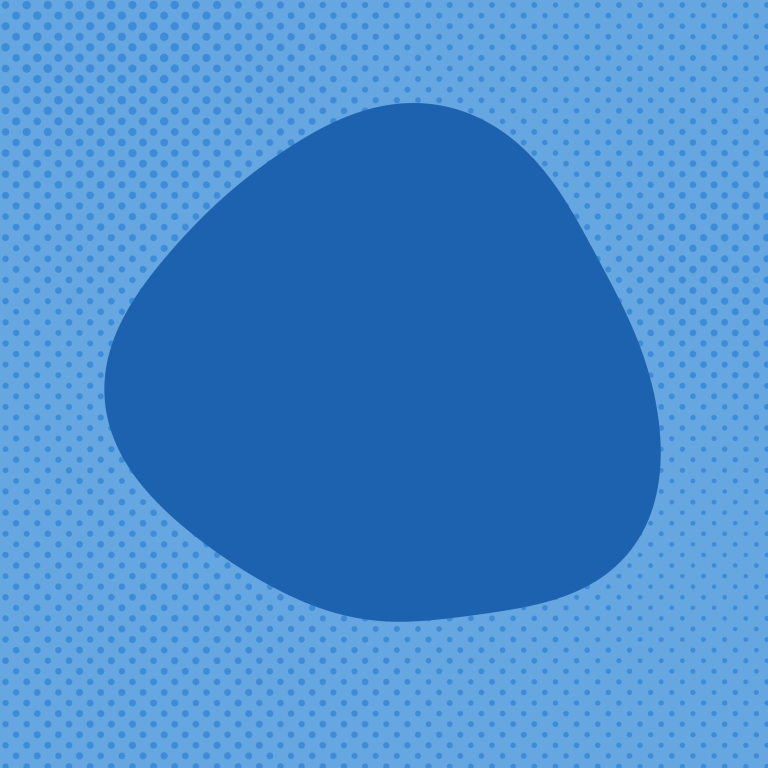
Write a WebGL 1 fragment shader that draws this background.

```glsl
precision highp float;
// A smooth dark blue blob over a light blue halftone of staggered dots.

uniform vec2 u_resolution;

#define BACKGROUND vec3(0.400, 0.652, 0.882)
#define DOT_COLOR vec3(0.245, 0.550, 0.845)
#define BLOB_COLOR vec3(0.114, 0.384, 0.682)
#define BLOB_CENTER vec2(0.5104, 0.5117)
#define BLOB_RADIUS 0.3397
#define DOT_PITCH 0.02754
#define DOT_ORIGIN vec2(0.0072, 0.0020)
#define DOT_RADIUS 0.0035
#define DOT_VARIATION 0.12

float hash(vec2 p) {
  return fract(sin(dot(p, vec2(127.1, 311.7))) * 43758.5453);
}

// Soft round swelling, 1 at its center
float bump(vec2 p, vec2 center, float width) {
  vec2 d = (p - center) / width;
  return exp(-dot(d, d));
}

// One harmonic of the outline: cosine and sine weights
float harmonic(float n, float angle, vec2 weights) {
  return dot(weights, vec2(cos(n * angle), sin(n * angle)));
}

// Blob radius as a function of angle
float blobOutline(float a) {
  return BLOB_RADIUS
    + harmonic(1.0, a, vec2(0.0004, -0.0029))
    + harmonic(2.0, a, vec2(0.0091, -0.0103))
    + harmonic(3.0, a, vec2(-0.0150, -0.0205))
    + harmonic(4.0, a, vec2(0.0050, -0.0065))
    + harmonic(5.0, a, vec2(-0.0041, -0.0014))
    + harmonic(6.0, a, vec2(-0.0003, 0.0028))
    + harmonic(7.0, a, vec2(-0.0005, 0.0006))
    + harmonic(8.0, a, vec2(0.0008, 0.0004));
}

// Dot size drifts slowly across the canvas, with a little variation per dot
float dotRadius(vec2 center, vec2 cell) {
  float r = DOT_RADIUS
    + 0.0020 * bump(center, vec2(0.13, 0.97), 0.33)
    + 0.0013 * bump(center, vec2(0.96, 0.66), 0.17)
    + 0.0010 * bump(center, vec2(0.20, 0.02), 0.36)
    - 0.0006 * bump(center, vec2(0.93, 0.27), 0.18);
  return r * (1.0 + DOT_VARIATION * (hash(cell) - 0.5));
}

// Signed distance to two square grids, offset by half a cell
float halftone(vec2 p) {
  float nearest = 1.0;
  for (int i = 0; i < 2; i++) {
    vec2 origin = DOT_ORIGIN + 0.5 * DOT_PITCH * float(i);
    vec2 cell = floor((p - origin) / DOT_PITCH + 0.5);
    vec2 center = origin + cell * DOT_PITCH;
    float r = dotRadius(center, cell + 0.5 * float(i));
    nearest = min(nearest, length(p - center) - r);
  }
  return nearest;
}

// Coverage of a shape over about one pixel
float coverage(float dist, float pixel) {
  return 1.0 - smoothstep(-0.7 * pixel, 0.7 * pixel, dist);
}

void main() {
  float pixel = 1.0 / min(u_resolution.x, u_resolution.y);
  vec2 p = gl_FragCoord.xy * pixel;

  // Halftone field
  vec3 color = mix(BACKGROUND, DOT_COLOR, coverage(halftone(p), pixel));

  // Blob on top
  vec2 q = p - BLOB_CENTER;
  float angle = atan(q.y, q.x + 1e-6);
  float blob = length(q) - blobOutline(angle);
  color = mix(color, BLOB_COLOR, coverage(blob, pixel));

  gl_FragColor = vec4(color, 1.0);
}
```
